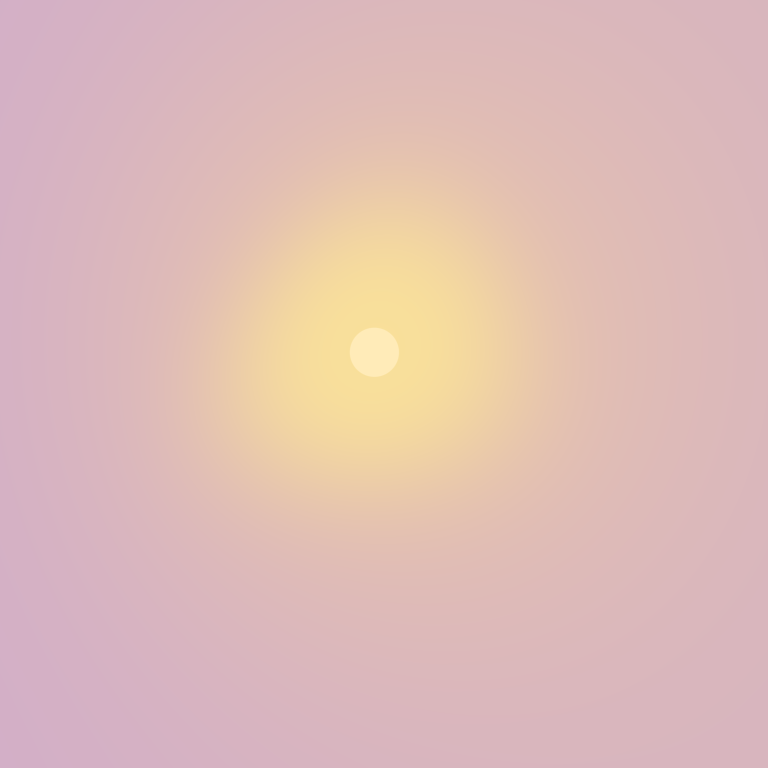
Give the GLSL for this background, as a WebGL 2 fragment shader.

```glsl
#version 300 es
precision highp float;
// A pale sun disc in a hazy pastel sky. A mauve-to-rose base is warmed by a
// wide peach haze, then by a pear-shaped golden core; each glow is an
// exponential falloff of distance, and the disc is drawn on top.

uniform vec2 u_resolution;
out vec4 fragColor;

// Soft falloff: 1 at the centre, 1/e at the given radius.
float glow(vec2 offset, float radius, float steepness) {
    return exp(-pow(length(offset) / radius, steepness));
}

// Narrows the space above the sun and leans it slightly to the right.
vec2 pearSpace(vec2 p) {
    p.x -= 0.1 * p.y;
    p.x *= 1.0 + 0.8 * p.y;
    p.y *= p.y > 0.0 ? 0.95 : 1.03;
    return p;
}

void main() {
    vec2 uv = gl_FragCoord.xy / u_resolution;

    // Sky: cool mauve on the left, dusty rose on the right
    vec3 mauve = vec3(0.823, 0.682, 0.785);
    vec3 rose = vec3(0.844, 0.708, 0.748);
    vec3 color = mix(mauve, rose, smoothstep(-0.2, 1.0, uv.x));

    // Wide peach haze, centred above and right of the sun
    vec3 peach = vec3(0.905, 0.763, 0.678);
    vec2 hazeOffset = (uv - vec2(0.52, 0.56)) * vec2(1.03, 0.97);
    color = mix(color, peach, glow(hazeOffset, 0.4, 2.0));

    // Golden core
    vec3 gold = vec3(0.975, 0.877, 0.605);
    vec2 coreOffset = pearSpace(uv - vec2(0.489, 0.546));
    color = mix(color, gold, glow(coreOffset, 0.188, 2.8));

    // Sun disc with a smooth rim
    vec3 cream = vec3(1.0, 0.922, 0.722);
    float rim = length(uv - vec2(0.4875, 0.5413)) - 0.032;
    float softness = 0.75 / min(u_resolution.x, u_resolution.y);
    color = mix(color, cream, 1.0 - smoothstep(-softness, softness, rim));

    fragColor = vec4(color, 1.0);
}
```
